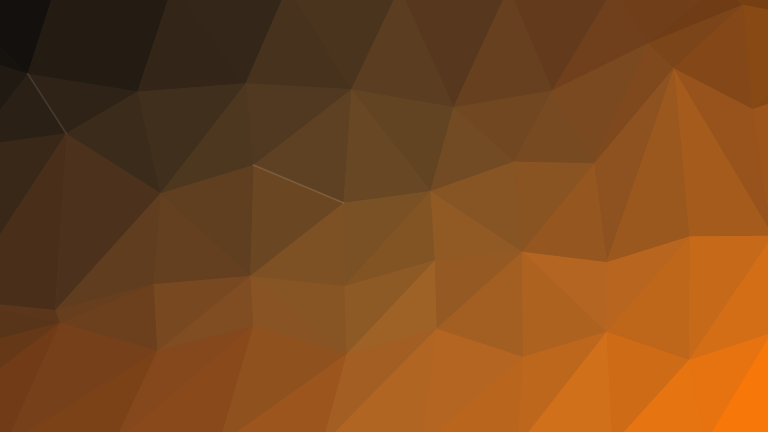
Give the GLSL for this background, as a Shadertoy shader.

```glsl
// A low-poly sheet of triangles, shading from near black (top left) to orange (bottom right).
// A warped lattice gives the corners; every facet takes one flat tone from a smooth
// colour field at its centre, plus a small hashed change of brightness.

const int ROWS = 6;
const float PI = 3.14159;

// Per row, from the top: start x, step x, base height, slope
const vec4 ROW_LINE[ROWS] = vec4[ROWS](
    vec4(0.072, 0.142, 1.03, 0.0),
    vec4(0.036, 0.133, 0.847, -0.035),
    vec4(0.086, 0.113, 0.646, -0.0417),
    vec4(0.072, 0.118, 0.310, 0.0185),
    vec4(0.078, 0.117, 0.222, -0.0035),
    vec4(0.007, 0.130, -0.03, 0.0));

// Per row: cubic lift, wave height, wave frequency, wave centre
const vec4 ROW_WAVE[ROWS] = vec4[ROWS](
    vec4(0.0),
    vec4(0.00109, -0.032, 1.65, 0.6),
    vec4(0.00127, -0.053, 2.6, 1.0),
    vec4(0.0, -0.028, 2.09, 0.0),
    vec4(0.0, 0.031, PI, 0.0),
    vec4(0.0));

float hash(vec2 p) {
    vec3 q = fract(p.xyx * 0.1031);
    q += dot(q, q.yzx + 33.33);
    return fract((q.x + q.y) * q.z);
}

// Lattice corner in canvas units, 0 to 1 on both axes
vec2 corner(int column, int row) {
    vec4 line = ROW_LINE[row], wave = ROW_WAVE[row];
    float i = float(column), bent = min(i, 7.0);
    float x = line.x + line.y * i + 0.023 * sin(PI * i / 7.0);
    float y = line.z + line.w * bent + wave.x * bent * bent * bent
            + wave.y * cos(wave.z * (i - wave.w));
    return vec2(x, y);
}

// Five colours spread evenly over x
vec3 ramp(float x, vec3 a, vec3 b, vec3 c, vec3 d, vec3 e) {
    x *= 4.0;
    vec3 tone = mix(a, b, clamp(x, 0.0, 1.0));
    tone = mix(tone, c, clamp(x - 1.0, 0.0, 1.0));
    tone = mix(tone, d, clamp(x - 2.0, 0.0, 1.0));
    return mix(tone, e, clamp(x - 3.0, 0.0, 1.0));
}

// Smooth colour field below the facets
vec3 colourField(vec2 uv) {
    vec3 top = ramp(uv.x, vec3(0.06, 0.055, 0.045), vec3(0.17, 0.13, 0.09),
        vec3(0.29, 0.20, 0.115), vec3(0.385, 0.22, 0.11), vec3(0.47, 0.25, 0.07));
    vec3 upper = ramp(uv.x, vec3(0.17, 0.13, 0.085), vec3(0.27, 0.195, 0.115),
        vec3(0.395, 0.275, 0.14), vec3(0.49, 0.30, 0.13), vec3(0.61, 0.33, 0.10));
    vec3 lower = ramp(uv.x, vec3(0.32, 0.20, 0.105), vec3(0.44, 0.27, 0.13),
        vec3(0.56, 0.36, 0.15), vec3(0.69, 0.385, 0.13), vec3(0.82, 0.43, 0.09));
    vec3 bottom = ramp(uv.x, vec3(0.45, 0.23, 0.08), vec3(0.58, 0.30, 0.10),
        vec3(0.70, 0.39, 0.13), vec3(0.83, 0.44, 0.10), vec3(1.0, 0.47, 0.02));
    float depth = 3.0 * (1.0 - uv.y);
    vec3 tone = mix(top, upper, clamp(depth, 0.0, 1.0));
    tone = mix(tone, lower, clamp(depth - 1.0, 0.0, 1.0));
    return mix(tone, bottom, clamp(depth - 2.0, 0.0, 1.0));
}

float cross2(vec2 a, vec2 b) { return a.x * b.y - a.y * b.x; }

// Distance to the line a-b, positive on its left
float edgeSide(vec2 p, vec2 a, vec2 b) {
    return cross2(b - a, p - a) / max(length(b - a), 0.0001);
}

float segmentDistance(vec2 p, vec2 a, vec2 b) {
    vec2 d = b - a;
    return length(p - a - d * clamp(dot(p - a, d) / dot(d, d), 0.0, 1.0));
}

// Paint one flat triangle over the given colour
vec3 facet(vec3 under, vec2 uv, vec2 a, vec2 b, vec2 c, vec2 scale, float pixel, float seed) {
    vec2 p = uv * scale, A = a * scale, B = b * scale, C = c * scale;
    float turn = sign(cross2(B - A, C - A));
    float inside = min(turn * edgeSide(p, A, B),
                   min(turn * edgeSide(p, B, C), turn * edgeSide(p, C, A)));
    vec3 tone = colourField((a + b + c) / 3.0) * (0.96 + 0.08 * seed);
    return mix(under, tone, smoothstep(-0.6 * pixel, 0.6 * pixel, inside));
}

// Which diagonal splits the cell
bool fallsRight(int column, int row) {
    if (row == 0) return true;
    if (row == 1) return column >= 3;
    return row < 4 && (column - row + 4) % 3 == 0;
}

void mainImage(out vec4 fragColor, in vec2 fragCoord) {
    vec2 uv = fragCoord / iResolution.xy;
    vec2 scale = vec2(iResolution.x / iResolution.y, 1.0);
    float pixel = 1.0 / iResolution.y;
    vec3 colour = colourField(uv);

    for (int row = 0; row < ROWS - 1; row++) {
        for (int column = -1; column < 9; column++) {
            vec2 a = corner(column, row), b = corner(column + 1, row);
            vec2 c = corner(column + 1, row + 1), d = corner(column, row + 1);
            bool falling = fallsRight(column, row);
            vec2 cell = vec2(column + 3, row + 5);
            colour = facet(colour, uv, a, b, falling ? c : d, scale, pixel, hash(cell));
            colour = facet(colour, uv, c, d, falling ? a : b, scale, pixel, hash(cell + 17.0));
        }
    }

    // Two faint bright creases
    float crease = min(segmentDistance(uv * scale, corner(2, 2) * scale, corner(3, 2) * scale),
                       segmentDistance(uv * scale, corner(0, 1) * scale, corner(0, 2) * scale));
    colour += 0.10 * (1.0 - smoothstep(0.0, 0.0035, crease));
    fragColor = vec4(colour, 1.0);
}
```
